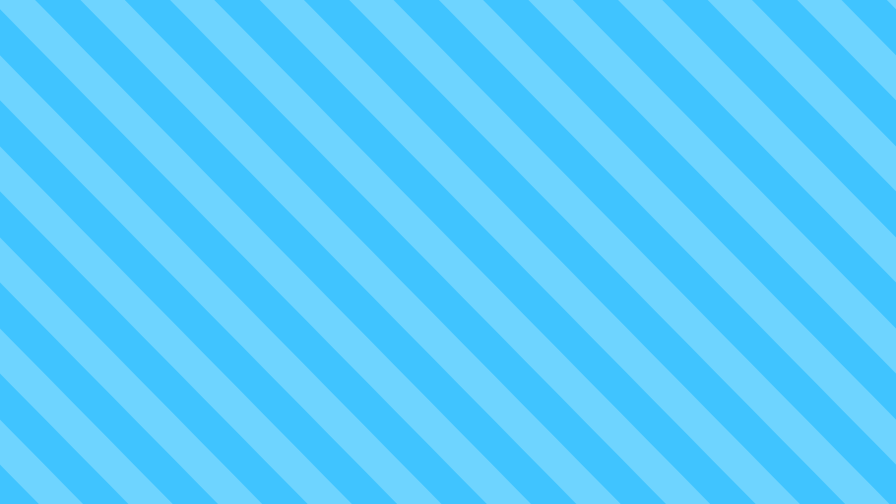
Write a WebGL 2 fragment shader that draws this pattern.

```glsl
#version 300 es
precision highp float;

#define STRIPES_ACROSS 10.0
#define SLANT 0.984
#define STRIPE_CENTER 0.68
#define STRIPE_SHARE 0.494
#define BASE_BLUE vec3(0.25, 0.77, 1.0)
#define LIGHT_BLUE vec3(0.43, 0.83, 1.0)

uniform vec2 u_resolution;
out vec4 outColor;

// Coverage of stripes centered on whole phases, softened over one pixel
float stripeMask(float phase, float share, float pixel) {
    float fromCenter = abs(fract(phase + 0.5) - 0.5);
    return clamp((0.5 * share - fromCenter) / pixel + 0.5, 0.0, 1.0);
}

void main() {
    // Canvas width is one unit
    vec2 p = gl_FragCoord.xy / u_resolution.x;

    // Diagonal phase, falling from left to right
    vec2 direction = STRIPES_ACROSS * vec2(1.0, SLANT);
    float phase = dot(p, direction) - STRIPE_CENTER;
    float pixel = length(direction) / u_resolution.x;

    float stripe = stripeMask(phase, STRIPE_SHARE, pixel);
    outColor = vec4(mix(BASE_BLUE, LIGHT_BLUE, stripe), 1.0);
}
```
